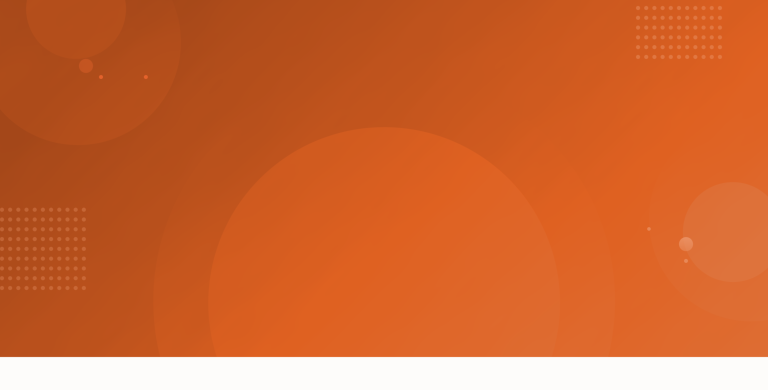
A Shadertoy shader for this background:

```glsl
#define DARK_RUST vec3(0.645, 0.280, 0.098)
#define ORANGE vec3(0.875, 0.380, 0.130)
#define PALE_ORANGE vec3(0.870, 0.450, 0.235)
#define PEACH vec3(0.930, 0.600, 0.430)
#define SPARK vec3(0.930, 0.400, 0.180)
#define PAPER vec3(0.992, 0.990, 0.982)
#define BAND_HEIGHT 0.0846
#define GRID_STEP vec2(0.0210, 0.0251)
#define GRID_DOT_RADIUS 0.0052
#define STREAK_STRENGTH 0.13

float hash(vec2 p) {
    return fract(sin(dot(p, vec2(127.1, 311.7))) * 43758.5453);
}

float valueNoise(vec2 p) {
    vec2 cell = floor(p);
    vec2 f = fract(p);
    f = f * f * (3.0 - 2.0 * f);
    float low = mix(hash(cell), hash(cell + vec2(1.0, 0.0)), f.x);
    float high = mix(hash(cell + vec2(0.0, 1.0)), hash(cell + vec2(1.0, 1.0)), f.x);
    return mix(low, high, f.y);
}

// Antialiased coverage of a disc
float disc(vec2 p, vec2 center, float radius) {
    float pixel = 1.0 / iResolution.y;
    return 1.0 - smoothstep(-0.75 * pixel, 0.75 * pixel, length(p - center) - radius);
}

// Disc that dissolves towards its top
float halo(vec2 p, vec2 center, float radius) {
    float rise = (p.y - center.y) / radius;
    return disc(p, center, radius) * (1.0 - smoothstep(-0.5, 1.0, rise));
}

// Dots on a lattice, starting from the lower left one
float dotGrid(vec2 p, vec2 origin, vec2 count) {
    vec2 cell = clamp(floor((p - origin) / GRID_STEP + 0.5), vec2(0.0), count - 1.0);
    return disc(p, origin + cell * GRID_STEP, GRID_DOT_RADIUS);
}

vec3 warmRamp(float t) {
    vec3 color = mix(DARK_RUST, ORANGE, clamp((t - 0.385) / 1.715, 0.0, 1.0));
    return mix(color, PALE_ORANGE, clamp((t - 2.1) / 1.2, 0.0, 1.0));
}

// Faint streaks running along the diagonal
float streaks(vec2 p) {
    vec2 q = vec2(p.x + p.y, p.x - p.y);
    float n = 0.6 * valueNoise(q * vec2(2.5, 14.0));
    n += 0.4 * valueNoise(q * vec2(9.0, 32.0) + 7.0);
    return n - 0.5;
}

void mainImage(out vec4 fragColor, in vec2 fragCoord) {
    vec2 p = fragCoord / iResolution.y;

    // Diagonal gradient; the large circles shift it towards the light end
    float t = max(p.x + 1.0 - p.y, 0.385);
    float lift = 0.27 * halo(p, vec2(0.985, 0.228), 0.592);
    lift += 0.28 * halo(p, vec2(0.200, 0.892), 0.264);
    lift += 0.22 * halo(p, vec2(1.926, 0.438), 0.262);
    lift = mix(lift, 0.48, disc(p, vec2(0.985, 0.223), 0.451));
    lift = mix(lift, 0.48, disc(p, vec2(0.195, 0.977), 0.128));
    lift = mix(lift, 0.72, disc(p, vec2(1.879, 0.405), 0.128));
    vec3 color = warmRamp(t + lift + STREAK_STRENGTH * streaks(p));

    // Dot grids
    float grids = 0.42 * dotGrid(p, vec2(1.636, 0.854), vec2(11.0, 6.0));
    grids += 0.32 * dotGrid(p, vec2(0.005, 0.2615), vec2(11.0, 9.0));
    color = mix(color, PEACH, grids);

    // Small balls
    color = mix(color, SPARK, 0.35 * disc(p, vec2(0.2205, 0.831), 0.018));
    float shade = clamp(0.6 + (p.y - 0.374) * 10.0, 0.0, 1.0);
    color = mix(color, PEACH, shade * disc(p, vec2(1.759, 0.374), 0.018));

    // Sparks
    float leftSparks = disc(p, vec2(0.259, 0.8025), 0.005) + disc(p, vec2(0.374, 0.8025), 0.005);
    float rightSparks = disc(p, vec2(1.664, 0.413), 0.0045) + disc(p, vec2(1.759, 0.331), 0.005);
    color = mix(color, SPARK, 0.85 * leftSparks);
    color = mix(color, PEACH, 0.65 * rightSparks);

    // Pale band along the bottom
    float pixel = 1.0 / iResolution.y;
    float above = smoothstep(-0.75 * pixel, 0.75 * pixel, p.y - BAND_HEIGHT);
    fragColor = vec4(mix(PAPER, color, above), 1.0);
}
```
